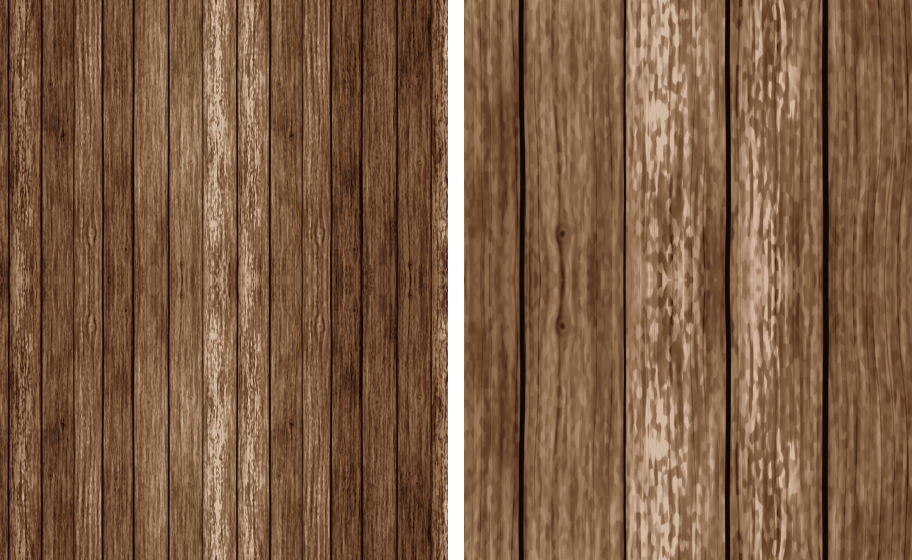
Left: the whole. Right: its middle third, enlarged.
Give the GLSL for this texture, as a Shadertoy shader.

```glsl
// Weathered brown wood planks: seven uneven boards repeated across, mirrored about mid-height.

const int   BOARDS = 7;
const float PERIOD = 0.5098;        // width of one set of boards
const float START  = 0.0195;        // left edge of the first full set
const float EDGES[8]    = float[8](0.0, 0.0733, 0.145, 0.2101, 0.2785, 0.3567, 0.4332, 0.5098);
const float GAP_HALF[7] = float[7](0.0018, 0.0021, 0.0010, 0.0020, 0.0021, 0.0018, 0.0008);
const float TONE[7]     = float[7](-0.1, -0.1, 0.3, -0.35, 0.1, 0.0, 0.2);
const float WEAR[7]     = float[7](1.0, 0.12, 0.4, 0.2, 0.1, 0.1, 1.1);
const float FIGURE[7]   = float[7](0.15, 0.25, 0.75, 0.25, 0.2, 0.2, 0.15);
const float WEAR_CENTRE = 0.42;     // worn strip, as a fraction of board width
const float BASE_LEVEL  = 2.9;      // position in the wood ramp
const float KNOT_SHARE  = 0.6;      // part of the knot places that hold a knot
const vec2  GLOW_CENTRE = vec2(0.44, 0.40);
const vec3  GAP_COLOR   = vec3(0.06, 0.03, 0.015);
const vec3  WARM_TINT   = vec3(1.01, 0.98, 0.97);
const vec3  GOLD_TINT   = vec3(1.0, 1.0, 0.97);
const vec3  WOOD[7] = vec3[7](
    vec3(0.09, 0.04, 0.02), vec3(0.25, 0.15, 0.09), vec3(0.38, 0.24, 0.15),
    vec3(0.47, 0.34, 0.23), vec3(0.57, 0.44, 0.32), vec3(0.68, 0.56, 0.46),
    vec3(0.82, 0.73, 0.65));

vec2 hash2(vec2 p) {
    vec3 q = fract(p.xyx * vec3(0.1031, 0.1030, 0.0973));
    q += dot(q, q.yzx + 33.33);
    return fract((q.xx + q.yz) * q.zy);
}

// Smooth cellular noise, about -0.5 to 0.5: cell values blend where cells meet
float cells(vec2 p) {
    vec2 base = floor(p);
    float sum = 0.0, total = 0.0;
    for (int j = -1; j <= 1; j++)
    for (int i = -1; i <= 1; i++) {
        vec2 cell = base + vec2(i, j);
        vec2 h = hash2(cell);
        vec2 d = cell + h - p;
        float weight = exp(-9.0 * dot(d, d));
        sum += weight * fract(h.x * 7.0 + h.y * 13.0);
        total += weight;
    }
    return sum / total - 0.5;
}

// Layered, rotated sines, roughly -1 to 1
float waves(vec2 p) {
    float sum = 0.0, amp = 0.55;
    for (int i = 0; i < 4; i++) {
        sum += amp * sin(p.x + 1.6 * sin(p.y));
        p = mat2(1.2, 1.5, -1.5, 1.2) * p + 2.3;
        amp *= 0.6;
    }
    return sum;
}

// Thin dark lines that follow the grain and fade in and out along it
float cracks(float grain, float along, float density, float seed) {
    float phase = grain * density + 1.6 * waves(vec2(seed, along * 6.0)) + 3.0 * sin(grain * 90.0 + seed);
    float line = pow(0.5 + 0.5 * sin(phase), 45.0);
    return line * smoothstep(-0.1, 0.35, waves(vec2(grain * 60.0 - seed, along * 4.0)));
}

vec3 woodRamp(float level) {
    vec3 color = WOOD[0];
    for (int i = 1; i < 7; i++) color = mix(color, WOOD[i], clamp(level - float(i - 1), 0.0, 1.0));
    return color;
}

vec3 planks(vec2 p, float height, float pixel) {
    float along = abs(p.y - 0.5 * height);
    float across = mod(p.x - START, PERIOD);

    // Find the board and the distance to the nearest wavering gap
    int board = 0;
    float gap = 1.0;
    for (int i = 0; i <= BOARDS; i++) {
        int k = i % BOARDS;
        float wobble = 0.0009 * waves(vec2(float(k) * 4.1, along * 9.0));
        float offset = across - EDGES[i] - wobble;
        if (offset > 0.0 && i < BOARDS) board = i;
        gap = min(gap, abs(offset) - GAP_HALF[k]);
    }
    float width = EDGES[board + 1] - EDGES[board];
    float seed = float(board) * 7.3 + 1.0;
    vec2 q = vec2(across - EDGES[board], along);

    // Knots push the grain aside and darken their cores
    float bend = 0.0, knot = 0.0;
    for (int k = 0; k < 3; k++) {
        vec2 h = hash2(vec2(seed, float(k) * 5.7 + 2.0));
        float present = step(fract(h.x * 17.0 + h.y * 5.0), KNOT_SHARE);
        vec2 centre = vec2(width * mix(0.2, 0.8, h.x), (h.y + float(k)) * 0.21);
        float size = mix(0.003, 0.006, fract(h.x * 9.0 + h.y));
        float r = length((q - centre) / (size * vec2(1.0, 1.3)));
        bend += present * (q.x - centre.x) * 0.75 * exp(-0.12 * r * r);
        knot += present * exp(-0.8 * r * r) * (0.6 - 0.9 * cos(r * 4.0 + 2.5));
    }

    // Grain: growth lines, fibres, pits, cracks and broad stains
    float grain = q.x - bend + 0.002 * waves(vec2(seed, along * 7.0));
    float phase = grain * 560.0 + 2.6 * waves(vec2(grain * 28.0 + seed, along * 6.0));
    float fibre = cells(vec2(grain * 380.0 + seed * 13.0, along * 24.0));
    float streak = cells(vec2(grain * 190.0 + seed * 9.0, along * 6.0));
    float pit = cells(vec2(grain * 400.0 + seed * 5.0, along * 150.0));
    float stain = waves(vec2(grain * 20.0 + seed, along * 9.0 + seed * 2.0));
    float crack = cracks(grain, along, 420.0, seed) + 0.6 * cracks(grain, along, 800.0, seed + 4.0);

    // Pale worn strip, broken into fine flakes
    float strip = (q.x / width - WEAR_CENTRE) / 0.34;
    float patches = 0.5 + 0.7 * pit + 0.7 * fibre + 0.3 * streak
                  + 0.4 * waves(vec2(q.x * 45.0 + seed, along * 16.0));
    float wear = WEAR[board] * exp(-strip * strip) * smoothstep(0.25, 0.9, patches);

    // Golden glow near the middle, falling off to dark sides
    vec2 toGlow = (vec2(p.x, along) - GLOW_CENTRE) / vec2(0.25, 0.32);
    float glow = exp(-dot(toGlow, toGlow));
    float side = smoothstep(0.15, 0.56, abs(p.x - 0.46));

    float level = BASE_LEVEL + TONE[board] + FIGURE[board] * sin(phase)
        + 1.6 * fibre + 1.0 * streak + 1.1 * pit + 0.55 * stain
        + 1.9 * wear - 1.5 * crack - 1.2 * knot + 0.8 * glow - 0.95 * side
        - 0.5 * exp(-max(gap, 0.0) * 420.0);
    vec3 color = woodRamp(level) * mix(WARM_TINT, GOLD_TINT, glow);
    return mix(GAP_COLOR, color, smoothstep(-0.6 * pixel, 0.6 * pixel, gap));
}

void mainImage(out vec4 fragColor, in vec2 fragCoord) {
    float pixel = 1.0 / iResolution.x;
    vec3 color = vec3(0.0);
    for (int i = 0; i < 4; i++) {   // 2 x 2 samples smooth the fine grain
        vec2 jitter = vec2(i % 2, i / 2) * 0.5 - 0.25;
        color += 0.25 * planks((fragCoord + jitter) * pixel, iResolution.y * pixel, pixel);
    }
    fragColor = vec4(color, 1.0);
}
```
